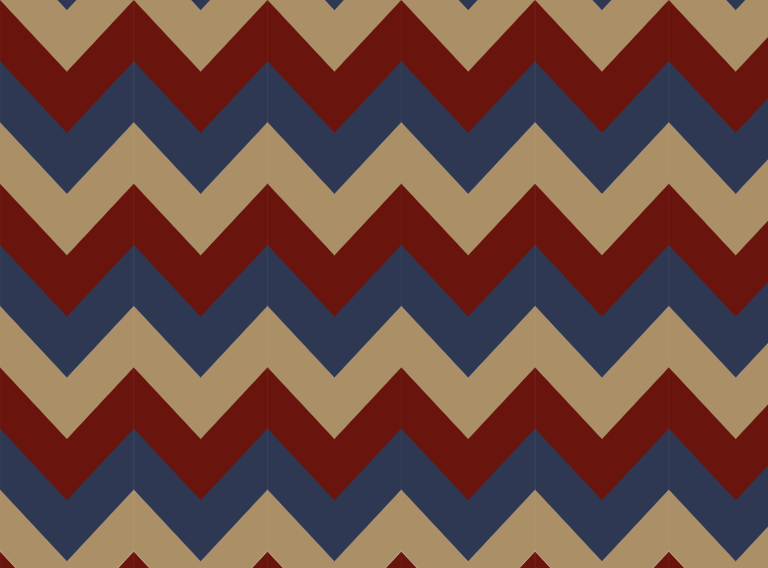
Write a Shadertoy shader that draws this pattern.

```glsl
// Three-colour chevron stripes: red, blue and tan zigzag bands stacked downward.
// A triangle wave bends the vertical coordinate, which is then cut into equal bands;
// faint hairlines mark the seams at the peaks and some of the band edges.

#define PITCH 0.2355       // zigzag width, in canvas heights
#define BAND 0.1078        // vertical thickness of one band
#define RISE 0.1262        // height from valley to peak
#define HAIRLINE 0.0014    // width of seams and rims
#define SEAM_GLOW 0.10     // strength of the vertical seams
#define RIM_GLOW 0.22      // strength of the light edge above tan
#define HEM_GLOW 0.65      // strength of the light edge on the lowest red
#define HEM_EDGE 9.0       // band edge that carries the hem
#define RED vec3(0.41, 0.08, 0.05)
#define BLUE vec3(0.185, 0.22, 0.325)
#define TAN vec3(0.67, 0.56, 0.40)
#define PALE vec3(0.88, 0.82, 0.72)

// Colour of a band, counted downward from the top edge
vec3 bandColor(float index) {
    float i = mod(index, 3.0);
    return i < 0.5 ? RED : (i < 1.5 ? BLUE : TAN);
}

// Antialiased coverage of a thin line at distance d
float hairline(float d, float pixel) {
    float coverage = (0.5 * (HAIRLINE + pixel) - abs(d)) / pixel;
    return clamp(coverage, 0.0, min(1.0, HAIRLINE / pixel));
}

void mainImage(out vec4 fragColor, in vec2 fragCoord) {
    float pixel = 1.0 / iResolution.y;
    vec2 p = fragCoord * pixel;
    float depth = 1.0 - p.y;

    // Triangle wave: 0 at the peaks, 1 at the valleys
    float wave = 1.0 - abs(1.0 - 2.0 * fract(p.x / PITCH));
    float level = (depth - RISE * wave) / BAND;

    // Perpendicular distance to the nearest band edge
    float edge = floor(level + 0.5);
    float slope = 2.0 * RISE / PITCH;
    float d = (level - edge) * BAND / sqrt(1.0 + slope * slope);
    vec3 color = mix(bandColor(edge - 1.0), bandColor(edge),
                     clamp(d / pixel + 0.5, 0.0, 1.0));

    // Pale rims above tan, brightest on the hem
    float aboveTan = step(1.5, mod(edge, 3.0));
    float hem = 1.0 - step(0.5, abs(edge - HEM_EDGE));
    float rim = RIM_GLOW * aboveTan + HEM_GLOW * hem;
    color = mix(color, PALE, rim * hairline(d, pixel));

    // Vertical seams through the peaks, uneven in strength
    float seam = floor(p.x / PITCH + 0.5);
    float wear = 0.75 + 0.25 * sin(seam * 2.1 + 5.5);
    color = mix(color, PALE, SEAM_GLOW * wear * hairline(p.x - seam * PITCH, pixel));

    fragColor = vec4(color, 1.0);
}
```
